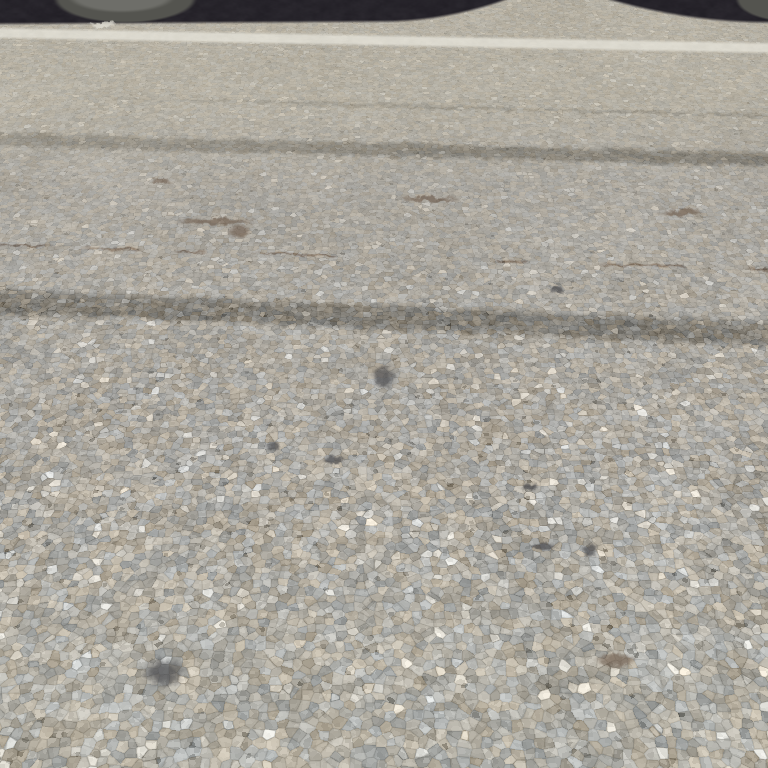
A Shadertoy shader for this texture:

```glsl
const vec3 ASPHALT = vec3(0.675, 0.660, 0.628);
const vec3 WARM_FAR = vec3(0.715, 0.695, 0.645);
const vec3 PALE_NEAR = vec3(0.690, 0.680, 0.645);
const vec3 PAINT = vec3(0.88, 0.87, 0.83);
const vec3 SHADE = vec3(0.145, 0.135, 0.160);
const vec3 RUBBER = vec3(0.33, 0.33, 0.31);
const vec3 RUST = vec3(0.43, 0.36, 0.30);
const vec3 TAR = vec3(0.29, 0.29, 0.30);
const float HORIZON = 1.8;      // height where the ground would vanish
const float STONE_DENSITY = 126.0;
const float DEPTH_STRETCH = 2.0;

// Stains: centre xy, radii zw
const vec4 TAR_SPOTS[8] = vec4[8](
    vec4(0.213, 0.124, 0.022, 0.016), vec4(0.768, 0.284, 0.009, 0.007),
    vec4(0.707, 0.289, 0.014, 0.005), vec4(0.690, 0.365, 0.008, 0.005),
    vec4(0.500, 0.508, 0.013, 0.012), vec4(0.356, 0.420, 0.007, 0.007),
    vec4(0.435, 0.402, 0.010, 0.005), vec4(0.725, 0.624, 0.008, 0.004));
const vec4 RUST_SPOTS[6] = vec4[6](
    vec4(0.801, 0.140, 0.021, 0.008), vec4(0.280, 0.712, 0.042, 0.004),
    vec4(0.311, 0.698, 0.012, 0.007), vec4(0.887, 0.723, 0.024, 0.004),
    vec4(0.209, 0.764, 0.011, 0.003), vec4(0.560, 0.741, 0.030, 0.003));

vec3 hash3(vec2 p) {
    vec3 q = fract(p.xyx * vec3(0.1031, 0.1030, 0.0973));
    q += dot(q, q.yxz + 33.33);
    return fract((q.xxy + q.yzz) * q.zyx);
}

float noise(vec2 p) {
    vec2 i = floor(p), f = fract(p);
    f = f * f * (3.0 - 2.0 * f);
    return mix(mix(hash3(i).x, hash3(i + vec2(1, 0)).x, f.x),
               mix(hash3(i + vec2(0, 1)).x, hash3(i + vec2(1, 1)).x, f.x), f.y);
}

float fbm(vec2 p) {
    float sum = 0.0, gain = 0.5;
    for (int i = 0; i < 4; i++) {
        sum += gain * noise(p);
        p = p * 2.03 + 17.1;
        gain *= 0.5;
    }
    return sum / 0.9375;
}

// Cellular stones: rgb is the random value of the stone, w the gap to its neighbour
vec4 stones(vec2 p) {
    vec2 cell = floor(p), f = fract(p);
    float nearest = 9.0, second = 9.0;
    vec3 id = vec3(0.0);
    for (int y = -1; y <= 1; y++)
    for (int x = -1; x <= 1; x++) {
        vec2 offset = vec2(x, y);
        vec3 h = hash3(cell + offset);
        float d = length(offset + 0.1 + 0.8 * h.xy - f);
        if (d < nearest) {
            second = nearest;
            nearest = d;
            id = hash3(cell + offset + 71.0);
        } else second = min(second, d);
    }
    return vec4(id, second - nearest);
}

// Nearly level stripe falling to the right
float stripe(vec2 p, float left, float drop, float halfWidth, float soft) {
    float d = abs(p.y - left + drop * p.x) - halfWidth;
    return 1.0 - smoothstep(-soft, soft, d);
}

float ellipse(vec2 p, vec2 centre, vec2 radii, float soft) {
    return 1.0 - smoothstep(1.0 - soft, 1.0 + soft, length((p - centre) / radii));
}

void mainImage(out vec4 fragColor, in vec2 fragCoord) {
    vec2 uv = fragCoord / iResolution.xy;
    float px = 1.0 / iResolution.y;
    float nearness = 1.0 - uv.y;
    vec2 ground = vec2(uv.x - 0.5, DEPTH_STRETCH) / (HORIZON - uv.y) * STONE_DENSITY;

    // Broad tone of the road
    vec3 col = mix(ASPHALT, PALE_NEAR, smoothstep(0.5, 0.0, uv.y));
    col = mix(col, WARM_FAR, smoothstep(0.74, 0.90, uv.y));
    col += 0.055 * (fbm(uv * vec2(7.0, 13.0)) - 0.5);

    // Rubber tracks and the long joint, worn by fine noise
    float wear = fbm(uv * vec2(95.0, 150.0));
    vec2 rough = uv + vec2(0.0, 0.009 * (wear - 0.5));
    float tracks = 0.145 * stripe(rough, 0.818, 0.026, 0.0085, 0.004) * (0.65 + 0.4 * uv.x);
    tracks += 0.165 * stripe(rough, 0.608, 0.043, 0.0155, 0.006) * (0.55 + 0.8 * wear);
    tracks += 0.075 * stripe(rough, 0.876, 0.027, 0.0018, 0.002) * smoothstep(0.0, 0.5, uv.x);
    col -= tracks;
    float joint = stripe(rough, 0.681, 0.032, 0.0012, 0.0022);
    joint *= smoothstep(0.43, 0.64, noise(uv * vec2(24.0, 3.0)));
    col = mix(col, RUST, 0.75 * joint);

    // Aggregate: coloured stones, dark crevices, pale chips and grit
    vec4 stone = stones(ground);
    vec4 grit = stones(ground * 1.9 + 40.0);
    float contrast = mix(0.32, 1.0, smoothstep(0.05, 0.75, nearness));
    float grain = 0.16 * (stone.x - 0.5) + 0.10 * (grit.x - 0.5);
    grain -= 0.08 * (1.0 - smoothstep(0.0, 0.22, stone.w)) - 0.018;
    grain += 0.17 * smoothstep(0.91, 0.97, stone.y) * smoothstep(0.02, 0.25, stone.w);
    grain -= 0.15 * smoothstep(0.975, 0.99, grit.y);
    col += contrast * grain;
    col += contrast * 0.055 * (stone.z - 0.5) * vec3(1.0, 0.15, -1.0);

    // Scattered stains with ragged outlines
    vec2 ragged = uv + 0.011 * (vec2(wear, fbm(uv * 130.0 + 9.0)) - 0.5);
    for (int i = 0; i < 8; i++)
        col = mix(col, TAR, 0.70 * ellipse(ragged, TAR_SPOTS[i].xy, TAR_SPOTS[i].zw, 0.5));
    for (int i = 0; i < 6; i++)
        col = mix(col, RUST, 0.65 * ellipse(ragged, RUST_SPOTS[i].xy, RUST_SPOTS[i].zw, 0.5));

    // Painted edge line
    float paint = stripe(uv, 0.957, 0.0195, 0.0062, 0.0015 + px);
    col = mix(col, PAINT + 0.05 * (wear - 0.5), 0.88 * paint);

    // Shadows along the far edge, with the wheels inside them
    float bend = max(uv.x - 0.5, 0.0);
    float shadeEdge = min(0.969 + 0.006 * uv.x + 1.1 * bend * bend,
                          0.971 + 0.7 * (1.0 - uv.x) * (1.0 - uv.x));
    float shade = smoothstep(-0.0015 - px, 0.0015 + px, uv.y - shadeEdge);
    col = mix(col, SHADE + 0.05 * (wear - 0.4), shade);
    float wheel = max(ellipse(uv, vec2(0.163, 1.002), vec2(0.090, 0.031), 0.06),
                      ellipse(uv, vec2(1.025, 1.002), vec2(0.065, 0.029), 0.06));
    float hub = ellipse(uv, vec2(0.158, 1.006), vec2(0.066, 0.021), 0.12);
    col = mix(col, RUBBER + 0.10 * hub, wheel);
    col = mix(col, PAINT, 0.8 * ellipse(ragged, vec2(0.134, 0.968), vec2(0.014, 0.004), 0.3));

    fragColor = vec4(clamp(col, 0.0, 1.0), 1.0);
}
```
